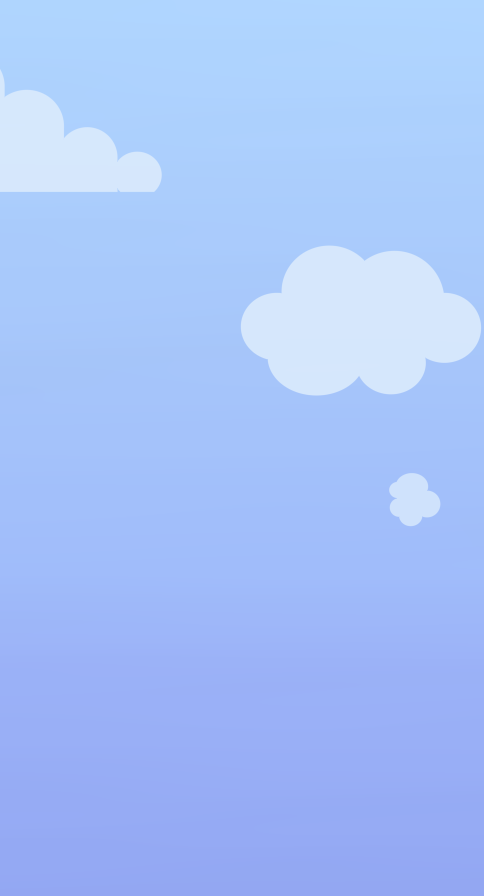
Write a Shadertoy shader that draws this texture.

```glsl
// Pale rounded clouds drifting over a soft blue to periwinkle sky gradient.
#define CANVAS vec2(416.0, 768.0)
#define SKY_TOP vec3(0.690, 0.838, 1.000)
#define SKY_UPPER vec3(0.652, 0.776, 0.980)
#define SKY_MIDDLE vec3(0.626, 0.736, 0.980)
#define SKY_LOWER vec3(0.609, 0.698, 0.970)
#define SKY_BOTTOM vec3(0.575, 0.655, 0.950)
#define CLOUD_COLOR vec3(0.845, 0.912, 0.990)
#define CLOUD_OPACITY 0.96
#define PUFF_OPACITY 0.84
#define BANK_FLOOR 164.5
#define STREAK_STRENGTH 0.006

float hash(vec2 p) {
    return fract(sin(dot(p, vec2(127.1, 311.7))) * 43758.55);
}

float valueNoise(vec2 p) {
    vec2 cell = floor(p), f = fract(p);
    f = f * f * (3.0 - 2.0 * f);
    float near = mix(hash(cell), hash(cell + vec2(1, 0)), f.x);
    float far = mix(hash(cell + vec2(0, 1)), hash(cell + vec2(1, 1)), f.x);
    return mix(near, far, f.y);
}

// Approximate signed distance to an ellipse at the origin
float ellipseDistance(vec2 q, vec2 radius) {
    float k = length(q / radius);
    float slope = max(length(q / (radius * radius)), 0.0001);
    return k < 0.2 ? -0.8 * min(radius.x, radius.y) : k * (k - 1.0) / slope;
}

// Lobes hold center.xy and radius.xy, measured downward from the top

// Flat-bottomed cloud: lobes extended down to a shared floor
float bankDistance(vec2 p) {
    const vec4 lobes[3] = vec4[3](
        vec4(-26, 74, 30, 30), vec4(23, 108, 32, 31), vec4(75, 135, 26, 26));
    float d = ellipseDistance(p - vec2(118, 150), vec2(21, 20));
    for (int i = 0; i < 3; i++) {
        vec2 q = p - lobes[i].xy;
        q.y = min(q.y, 0.0);
        d = min(d, ellipseDistance(q, lobes[i].zw));
    }
    return max(d, p.y - BANK_FLOOR);
}

// Large cloud: six lobes around a filled core
float cloudDistance(vec2 p) {
    const vec4 lobes[7] = vec4[7](
        vec4(308, 280, 75, 40),
        vec4(283, 250, 41, 39.5), vec4(339, 258, 43, 43),
        vec4(238, 280, 31, 29), vec4(382, 281, 31.5, 30),
        vec4(272, 306, 42, 33), vec4(336, 311, 30, 27));
    float d = 1000.0;
    for (int i = 0; i < 7; i++)
        d = min(d, ellipseDistance(p - lobes[i].xy, lobes[i].zw));
    return d;
}

// Small puff: five uneven lobes around a core
float puffDistance(vec2 p) {
    const vec4 lobes[6] = vec4[6](
        vec4(354, 429, 13, 13),
        vec4(354, 417, 14, 11.5), vec4(367, 432, 11.5, 11.5),
        vec4(353, 442, 10, 9), vec4(343, 435, 8, 8), vec4(342, 420, 7.5, 7));
    float d = 1000.0;
    for (int i = 0; i < 6; i++)
        d = min(d, ellipseDistance(p - lobes[i].xy, lobes[i].zw));
    return d;
}

vec3 skyColor(vec2 p) {
    float depth = p.y / CANVAS.y;
    vec3 color = mix(SKY_TOP, SKY_UPPER, clamp(depth / 0.39, 0.0, 1.0));
    color = mix(color, SKY_MIDDLE, clamp((depth - 0.39) / 0.25, 0.0, 1.0));
    color = mix(color, SKY_LOWER, clamp((depth - 0.64) / 0.10, 0.0, 1.0));
    color = mix(color, SKY_BOTTOM, clamp((depth - 0.74) / 0.26, 0.0, 1.0));
    // Faint, nearly level streaks
    float streak = valueNoise(vec2(p.x / 260.0, (p.y + 0.04 * p.x) / 22.0));
    return color + STREAK_STRENGTH * (streak - 0.5);
}

float coverage(float d, float pixel) {
    return 1.0 - smoothstep(-0.7 * pixel, 0.7 * pixel, d);
}

void mainImage(out vec4 fragColor, in vec2 fragCoord) {
    vec2 uv = fragCoord / iResolution.xy;
    vec2 p = vec2(uv.x, 1.0 - uv.y) * CANVAS;
    float pixel = CANVAS.y / iResolution.y;

    vec3 color = skyColor(p);
    float clouds = coverage(min(bankDistance(p), cloudDistance(p)), pixel);
    color = mix(color, CLOUD_COLOR, clouds * CLOUD_OPACITY);
    color = mix(color, CLOUD_COLOR, coverage(puffDistance(p), pixel) * PUFF_OPACITY);
    fragColor = vec4(color, 1.0);
}
```
